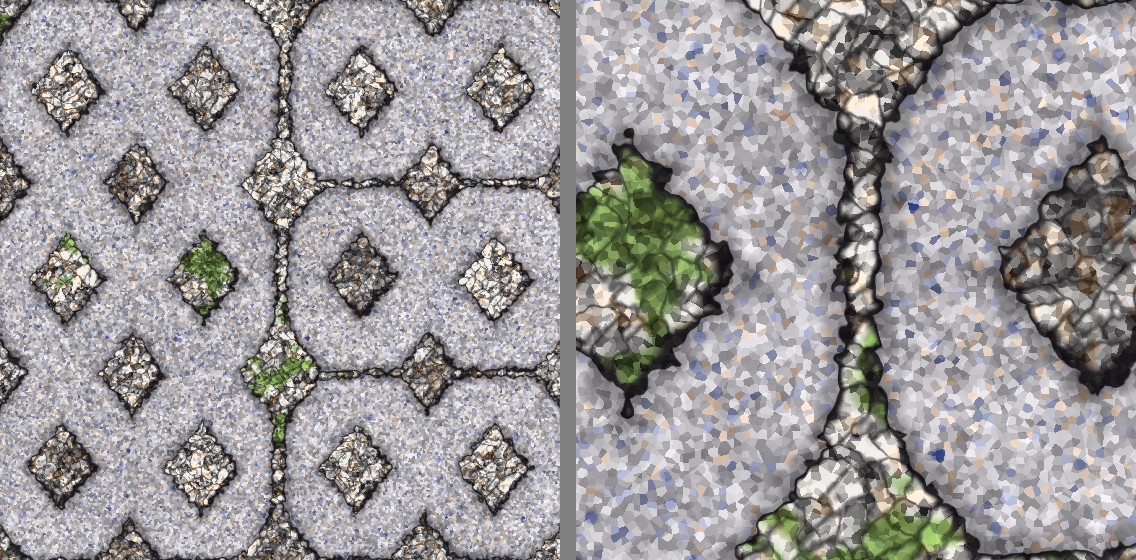
Left: the whole. Right: its middle third, enlarged.
Give the GLSL for this texture, as a Shadertoy shader.

```glsl
const vec2  PITCH = vec2(0.525, 0.338);     // paver size
const vec2  ORIGIN = vec2(0.503, 0.672);    // a crossing of two joints
const float TILT = 0.014;                   // lean of the paving
const float HOLE_SPREAD = 0.1225;           // paired holes, from paver centre
const vec2  NODE_SIZE = vec2(0.077, 0.098); // half diagonals of the diamonds
const vec2  MID_SIZE = vec2(0.060, 0.081);
const vec2  PAIR_SIZE = vec2(0.067, 0.082);
const float JOINT_V = 0.0125;               // half widths of the joints
const float JOINT_H = 0.0075;
const float MERGED_ROWS = 3.0;              // rows cast as one slab in alternate columns
const float GRAIN = 215.0;
const float PEBBLE = 95.0;
const float RUBBLE = 52.0;
const float MOSS_CHANCE = 0.16;
const vec3  CONCRETE = vec3(0.725, 0.715, 0.735);
const vec3  FILL = vec3(0.70, 0.69, 0.68);
const vec3  SHADOW = vec3(0.10, 0.09, 0.10);
const vec3  MOSS = vec3(0.30, 0.42, 0.16);
const vec3  TAN = vec3(0.09, 0.01, -0.08);
const vec3  BLUE = vec3(-0.16, -0.13, -0.03);

vec3 hash3(vec2 p) {
    vec3 q = fract(p.xyx * vec3(0.1031, 0.1030, 0.0973));
    q += dot(q, q.yxz + 33.33);
    return fract((q.xxy + q.yzz) * q.zyx);
}

// Cellular noise: nearest distance, second distance, two random values of the cell
vec4 cells(vec2 p) {
    vec2 base = floor(p);
    vec4 result = vec4(9.0, 9.0, 0.0, 0.0);
    for (int j = -1; j <= 1; j++)
    for (int i = -1; i <= 1; i++) {
        vec2 cell = base + vec2(i, j);
        float dist = length(cell + hash3(cell).xy - p);
        if (dist < result.x) result = vec4(dist, result.x, hash3(cell + 57.0).xy);
        else result.y = min(result.y, dist);
    }
    return result;
}

float waves(vec2 p) {
    float sum = 0.0, amp = 0.5;
    for (int i = 0; i < 4; i++) {
        sum += amp * sin(p.x + 1.7 * sin(p.y)) * cos(p.y - 0.6 * p.x);
        p = mat2(1.5, 1.1, -1.1, 1.5) * p + 2.3;
        amp *= 0.55;
    }
    return sum;
}

float diamond(vec2 p, vec2 size) {
    return (dot(abs(p), 1.0 / size) - 1.0) * size.x * size.y / length(size);
}

float smoothMin(float a, float b, float k) {
    float h = max(k - abs(a - b), 0.0) / k;
    return min(a, b) - 0.25 * h * h * k;
}

void mainImage(out vec4 fragColor, in vec2 fragCoord) {
    vec2 uv = fragCoord / iResolution.y;
    float pixel = 1.0 / iResolution.y;
    vec2 p = uv - ORIGIN;
    p.x -= TILT * (uv.y - 0.5);

    vec4 grain = cells(uv * GRAIN);
    vec4 pebble = cells(uv * PEBBLE + 31.0);
    vec4 rubble = cells(uv * RUBBLE + 0.9 * waves(uv * 45.0) + 11.0);
    float stain = waves(uv * 13.0);

    // Diamond holes: 0 = joint crossing, 1 = mid edge, 2 and 3 = paired
    float hole = 9.0;
    vec2 local = vec2(0.0);
    vec3 seed = vec3(0.0);
    for (int kind = 0; kind < 4; kind++) {
        vec2 offset = kind < 2 ? vec2(0.5 * float(kind), 0.0) * PITCH
                               : 0.5 * PITCH + vec2(HOLE_SPREAD * (float(kind) * 2.0 - 5.0), 0.0);
        vec2 size = kind == 0 ? NODE_SIZE : kind == 1 ? MID_SIZE : PAIR_SIZE;
        vec2 id = round((p - offset) / PITCH);
        vec3 rnd = hash3(id * 7.0 + float(kind) * 19.0 + 103.0);
        vec2 q = p - offset - id * PITCH + (rnd.xy - 0.5) * 0.008;
        float d = diamond(q, size * (0.94 + 0.1 * rnd.z));
        if (d < hole) { hole = d; local = q; seed = rnd; }
    }

    // Joints, with rows fused in every other column
    float row = round(p.y / PITCH.y);
    float column = floor(p.x / PITCH.x);
    float wobble = 0.003 * waves(uv * 22.0);
    float jointV = abs(p.x - round(p.x / PITCH.x) * PITCH.x + wobble) - JOINT_V;
    float jointH = abs(p.y - row * PITCH.y + wobble) - JOINT_H;
    bool fused = mod(column, 2.0) > 0.5 && mod(row, MERGED_ROWS) != 1.0;
    float joint = fused ? jointV : min(jointV, jointH);
    float gap = smoothMin(hole, joint, 0.016);
    gap += 0.012 * (rubble.x - 0.42) + 0.004 * (pebble.x - 0.4);

    // Speckled concrete with tinted grains and pits
    float speckle = 0.33 * (grain.z - 0.5) + 0.15 * (pebble.z - 0.5) + 0.05 * stain;
    vec3 concrete = CONCRETE + speckle;
    concrete += TAN * step(0.94, grain.w) + BLUE * step(grain.w, 0.07);
    concrete += 1.3 * BLUE * step(0.965, pebble.w) * smoothstep(0.5, 0.25, pebble.x);
    concrete *= mix(0.68, 1.0, smoothstep(0.0, 0.016, gap + 0.003 * stain));

    // Rubble fill, its tone and dryness varying by hole
    float crack = smoothstep(0.0, 0.28, rubble.y - rubble.x);
    float tone = 0.42 + 0.65 * rubble.z + 0.7 * (grain.z - 0.5) + 0.45 * (pebble.z - 0.5);
    tone *= mix(0.4, 1.0, crack) * mix(0.8, 1.25, seed.y);
    vec3 fill = mix(SHADOW, FILL * 1.2, clamp(tone, 0.0, 1.15));
    fill += TAN * 0.7 * step(0.75, pebble.w);
    float moss = step(seed.x, MOSS_CHANCE) * smoothstep(0.0, 0.3, waves(uv * 30.0 + seed.xy * 9.0));
    fill = mix(fill, MOSS * (0.4 + tone), 0.75 * moss);

    // Shadowed rim, deeper at the lower right
    float side = clamp(0.5 + dot(local, vec2(8.0, -5.0)), 0.0, 1.0);
    float depth = mix(0.005, 0.015, side) * mix(1.25, 0.7, seed.y);
    depth = hole < joint ? depth : 0.009;
    float lit = smoothstep(0.2, 1.0, -gap / depth + 0.35 * (pebble.z - 0.5));
    fill = mix(SHADOW * (0.7 + 0.9 * grain.z), fill, lit);

    float edge = smoothstep(-1.2 * pixel, 1.2 * pixel, gap);
    fragColor = vec4(clamp(mix(fill, concrete, edge), 0.0, 1.0), 1.0);
}
```
